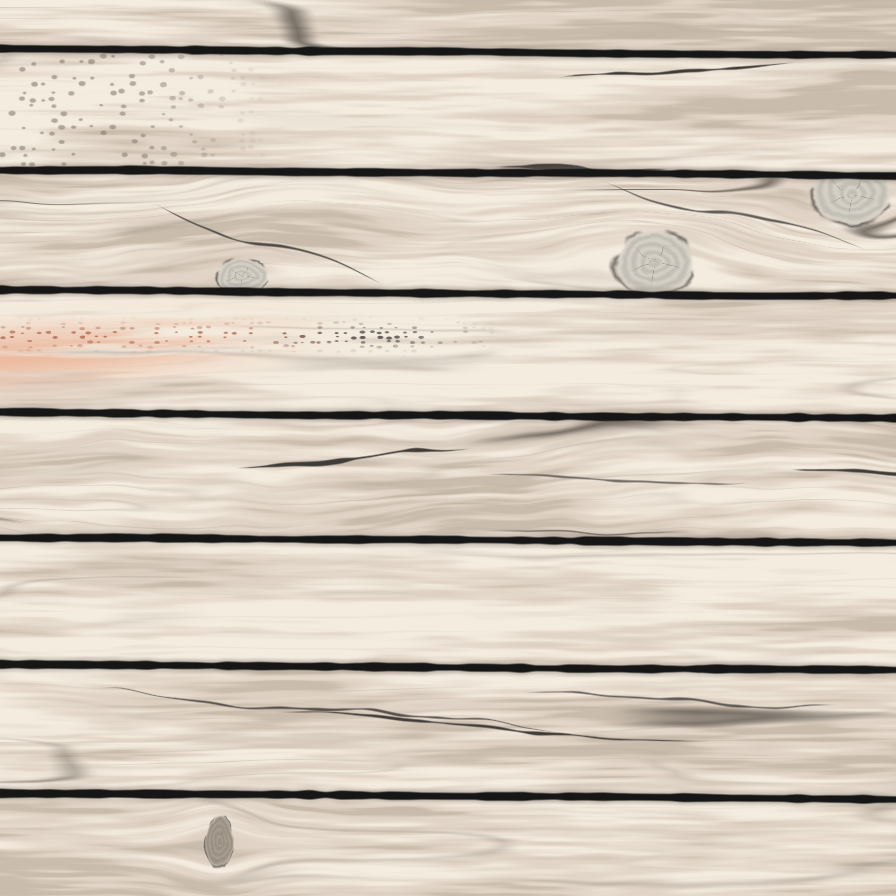
A three.js fragment shader for this texture:

```glsl
varying vec2 vUv;

const vec3 PALE = vec3(0.955, 0.925, 0.875);
const vec3 SAND = vec3(0.88, 0.83, 0.775);
const vec3 SHADE = vec3(0.77, 0.72, 0.66);
const vec3 BROWN = vec3(0.49, 0.45, 0.41);
const vec3 DARK = vec3(0.25, 0.235, 0.22);
const vec3 GAP = vec3(0.085, 0.085, 0.09);
const vec3 RUST = vec3(0.92, 0.71, 0.60);
const vec3 KNOT = vec3(0.83, 0.815, 0.775);

float hash(vec2 p) {
  return fract(sin(dot(p, vec2(127.1, 311.7))) * 43758.5453);
}

float noise(vec2 p) {
  vec2 i = floor(p), f = fract(p);
  f = f * f * (3.0 - 2.0 * f);
  return mix(mix(hash(i), hash(i + vec2(1.0, 0.0)), f.x),
             mix(hash(i + vec2(0.0, 1.0)), hash(i + 1.0), f.x), f.y);
}

float fbm(vec2 p) {
  float sum = 0.0, gain = 0.533;
  for (int i = 0; i < 4; i++) {
    sum += gain * noise(p);
    p = p * 2.03 + 11.7;
    gain *= 0.5;
  }
  return sum;
}

float lineMask(float dist, float halfWidth, float soft) {
  return 1.0 - smoothstep(halfWidth - soft, halfWidth + soft, dist);
}

float seamHeight(float k, float x) {
  float wave = noise(vec2(x * 6.0, k * 7.3)) - 0.5;
  return 0.112 + 0.139 * k + 0.0075 * sin(0.62 * k) - 0.007 * (x - 0.5) + 0.002 * wave;
}

float isPlank(float plank, float id) {
  return 1.0 - step(0.5, abs(plank - id));
}

// Vertical push that makes the grain flow around a knot
float parting(vec2 p, vec2 center, vec2 radius) {
  vec2 q = (p - center) / radius;
  return 0.75 * (p.y - center.y) * exp(-0.3 * dot(q, q));
}

// Tapered split in the wood
float crack(vec2 p, vec2 from, vec2 to, float bow, float width) {
  float t = clamp((p.x - from.x) / (to.x - from.x), 0.0, 1.0);
  float y = mix(from.y, to.y, t) + bow * sin(6.283 * t);
  y += 0.007 * (noise(vec2(p.x * 22.0, from.y * 90.0)) - 0.5);
  float taper = 4.0 * t * (1.0 - t);
  float halfWidth = width * taper * (0.3 + noise(vec2(p.x * 45.0, to.y * 70.0)));
  return smoothstep(0.0, 0.35, taper) * lineMask(abs(p.y - y), halfWidth, 0.0012);
}

float specks(vec2 p, vec2 scale, float density) {
  vec2 cell = floor(p * scale);
  vec2 jitter = 0.4 * (vec2(hash(cell + 3.1), hash(cell + 8.7)) - 0.5);
  float size = 0.15 + 0.2 * hash(cell + 5.3);
  float dist = length(fract(p * scale) - 0.5 - jitter);
  return step(1.0 - density, hash(cell)) * lineMask(dist, size, 0.12);
}

vec3 addKnot(vec3 color, vec2 p, vec2 center, vec2 radius, vec3 face, float on) {
  vec2 q = (p - center) / radius;
  float d = length(q) + 0.3 * (fbm(q * 1.7 + center * 40.0) - 0.5);
  float rings = 0.5 + 0.5 * sin(d * 24.0 + 3.0 * noise(q * 3.0));
  float check = lineMask(abs(sin(atan(q.y, q.x) * 2.5 + 1.2 * noise(q * 4.0))), 0.05, 0.06);
  vec3 wood = mix(face, face * 0.86, rings * 0.6);
  wood = mix(wood, BROWN, 0.55 * check * (1.0 - smoothstep(0.3, 0.8, d)));
  color = mix(color, wood, on * lineMask(d, 0.95, 0.08));
  float rim = lineMask(abs(d - 1.0), 0.03, 0.06) * smoothstep(0.3, 0.65, noise(q * 2.0 + 4.0));
  return mix(color, DARK, 0.75 * on * rim);
}

void main() {
  vec2 p = vUv;

  // Plank number and distance to the nearest gap
  float plank = 0.0, gapDist = 1.0;
  for (int i = 0; i < 7; i++) {
    float k = float(i), seam = seamHeight(k, p.x);
    plank += step(seam, p.y);
    gapDist = min(gapDist, abs(p.y - seam) + 0.002 * (noise(vec2(p.x * 55.0, k * 9.1)) - 0.5));
  }
  float knotty = isPlank(plank, 5.0), wavy = max(knotty, isPlank(plank, 3.0));
  float worn = mod(plank, 2.0);
  vec2 knotA = vec2(0.73, 0.707), knotB = vec2(0.27, 0.692), knotC = vec2(0.95, 0.782);
  vec2 knotD = vec2(0.245, 0.06);

  // Bent grain coordinates
  vec2 g = p;
  g.y -= knotty * (parting(p, knotA, vec2(0.07, 0.045)) + parting(p, knotB, vec2(0.06, 0.03))
       + parting(p, knotC, vec2(0.08, 0.04)));
  g.y -= isPlank(plank, 0.0) * parting(p, knotD, vec2(0.03));
  g.y += mix(0.018, 0.075, wavy) * (fbm(vec2(p.x * 2.6, p.y * 6.0) + plank * 17.0) - 0.5);
  g += plank * vec2(3.7, 1.3);

  // Pale weathered wood
  float broad = fbm(g * vec2(2.5, 22.0));
  float streak = fbm(g * vec2(5.0, 95.0));
  float fine = noise(g * vec2(18.0, 240.0));
  float tone = 0.45 * broad + 0.4 * streak + 0.15 * fine;
  tone += 0.08 * (hash(vec2(plank, 2.0)) - 0.5) - 0.06 * (p.x - 0.5) - 0.035 * wavy;
  vec3 color = mix(SAND, PALE, smoothstep(0.42, 0.6, tone));
  color = mix(color, SHADE, 0.85 * (1.0 - smoothstep(0.31, 0.43, tone)));
  float vein = lineMask(abs(noise(g * vec2(3.5, 85.0)) - 0.5), 0.025, 0.06);
  color = mix(color, SHADE * 0.92, vein * (0.25 + 0.3 * worn) * noise(g * vec2(8.0, 30.0)));

  // Rust stain and scattered specks
  float stainBand = exp(-pow((p.y - 0.617 + 0.08 * (0.2 - p.x)) / 0.03, 2.0));
  float stain = isPlank(plank, 4.0) * stainBand * (1.0 - smoothstep(0.08, 0.42, p.x));
  color = mix(color, RUST, 0.9 * stain * smoothstep(0.25, 0.6, streak));
  float pitBand = exp(-pow((p.y - 0.625) / 0.012, 2.0)) * (1.0 - smoothstep(0.42, 0.58, p.x));
  vec3 pitColor = mix(vec3(0.69, 0.40, 0.31), DARK, smoothstep(0.25, 0.42, p.x));
  color = mix(color, pitColor, 0.8 * isPlank(plank, 4.0) * pitBand * specks(p, vec2(105.0, 190.0), 0.4));
  float tickBand = isPlank(plank, 6.0) * (1.0 - smoothstep(0.12, 0.34, p.x));
  color = mix(color, BROWN, 0.55 * tickBand * specks(p + 0.004 * broad, vec2(90.0, 125.0), 0.28));

  // Hairline splits along the grain
  float ridge = abs(noise(g * vec2(2.5, 34.0)) - 0.5);
  float patches = smoothstep(0.5, 0.75, noise(g * vec2(4.0, 16.0) + 6.0));
  color = mix(color, BROWN * 0.8, lineMask(ridge, 0.025, 0.035) * patches * (0.2 + 0.65 * worn));

  // Long open cracks
  float split = crack(p, vec2(0.26, 0.477), vec2(0.53, 0.502), -0.002, 0.0026);
  split = max(split, crack(p, vec2(0.88, 0.475), vec2(1.08, 0.472), 0.001, 0.0024));
  split = max(split, 0.7 * crack(p, vec2(0.54, 0.469), vec2(0.84, 0.462), 0.003, 0.0016));
  split = max(split, 0.85 * crack(p, vec2(0.10, 0.234), vec2(0.64, 0.182), -0.005, 0.0015));
  split = max(split, crack(p, vec2(0.30, 0.206), vec2(0.80, 0.172), 0.004, 0.0017));
  split = max(split, 0.8 * crack(p, vec2(0.58, 0.225), vec2(0.94, 0.212), 0.003, 0.0014));
  split = max(split, crack(p, vec2(0.62, 0.911), vec2(0.89, 0.928), 0.002, 0.0018));
  split = max(split, 0.9 * crack(p, vec2(0.17, 0.773), vec2(0.43, 0.682), -0.008, 0.0015));
  split = max(split, 0.8 * crack(p, vec2(0.67, 0.797), vec2(0.97, 0.722), -0.006, 0.0015));
  split = max(split, crack(p, vec2(0.55, 0.812), vec2(0.75, 0.809), 0.001, 0.004));
  color = mix(color, DARK, split);

  color = addKnot(color, p, knotA, vec2(0.045, 0.035), KNOT, knotty);
  color = addKnot(color, p, knotB, vec2(0.03, 0.02), KNOT, knotty);
  color = addKnot(color, p, knotC, vec2(0.045, 0.034), KNOT, knotty);
  color = addKnot(color, p, knotD, vec2(0.016, 0.028), SHADE * 0.85, isPlank(plank, 0.0));

  // Worn board edges and open gaps
  color = mix(color, BROWN, 0.4 * (1.0 - smoothstep(0.003, 0.011, gapDist)) * (0.4 + broad));
  color = mix(color, GAP, lineMask(gapDist, 0.0042, 0.0013));
  gl_FragColor = vec4(color, 1.0);
}
```
